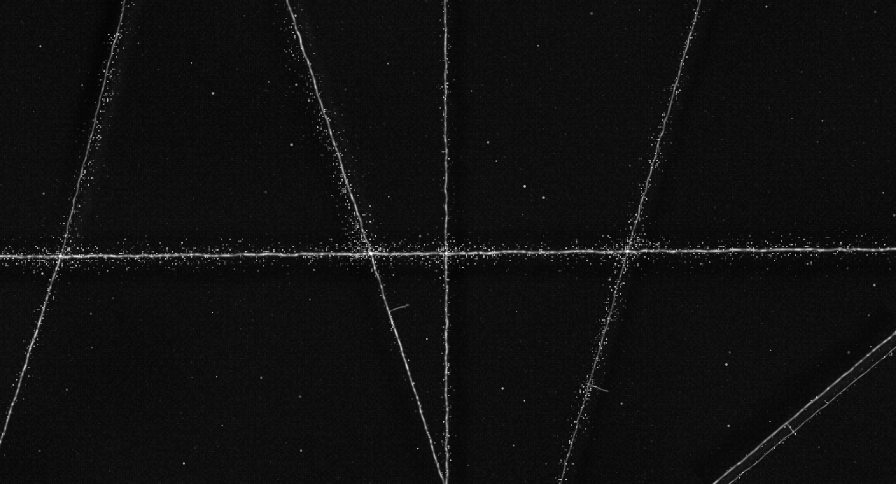
Give the GLSL for this texture, as a Shadertoy shader.

```glsl
float hash(vec2 p) {
    vec3 q = fract(vec3(p.xyx) * 0.1031);
    q += dot(q, q.yzx + 33.33);
    return fract((q.x + q.y) * q.z);
}

float noise(vec2 p) {
    vec2 i = floor(p), f = fract(p);
    f = f * f * (3.0 - 2.0 * f);
    return mix(mix(hash(i), hash(i + vec2(1, 0)), f.x),
               mix(hash(i + vec2(0, 1)), hash(i + vec2(1, 1)), f.x), f.y);
}

float bell(float x) { return exp(-x * x); }

// x: fraction along a-b, y: signed distance to its left, z: end mask
vec3 lineCoords(vec2 p, vec2 a, vec2 b) {
    float len = length(b - a);
    vec2 dir = (b - a) / len, q = p - a;
    float t = dot(q, dir);
    float mask = smoothstep(-0.004, 0.002, t) * smoothstep(-0.004, 0.002, len - t);
    return vec3(clamp(t / len, 0.0, 1.0), dot(q, vec2(-dir.y, dir.x)), mask);
}

// x: worn core light, y: density of the surrounding dust
vec2 crease(vec2 p, vec2 a, vec2 b, float width, float light, float spread, float lean, vec2 dust) {
    vec3 l = lineCoords(p, a, b);
    float s = l.x * length(b - a);
    float wobble = (noise(vec2(s * 55.0, a.x * 91.0)) - 0.5) * 0.0035;
    float w = max(width, 0.6 / iResolution.y);
    float wear = mix(0.3, 1.0, noise(vec2(s * 170.0, a.y * 57.0 + 9.0)));
    float patches = mix(0.45, 1.3, noise(p * 38.0));
    float core = light * wear * bell((l.y + wobble) / w);
    float density = mix(dust.x, dust.y, l.x) * patches * exp(-abs(l.y - lean) / spread);
    return vec2(core, density) * l.z;
}

// Soft strip beside a fold, with an uneven edge
float band(vec2 p, vec2 a, vec2 b, float offset, float width) {
    vec3 l = lineCoords(p, a, b);
    float uneven = (noise(p * 28.0) - 0.5) * width * 0.7;
    return bell((l.y - offset + uneven) / width) * l.z;
}

// Sparse round specks, one possible per cell
float specks(vec2 p, float cells, float chance) {
    vec2 id = floor(p * cells), f = fract(p * cells);
    vec2 c = 0.15 + 0.7 * vec2(hash(id + 17.0), hash(id + 53.0));
    float r = mix(0.0013, 0.0028, hash(id + 71.0));
    float spot = smoothstep(r * 1.5, r * 0.4, length(f - c) / cells);
    return spot * step(hash(id + 5.0), chance) * mix(0.15, 0.7, hash(id + 97.0));
}

void mainImage(out vec4 fragColor, in vec2 fragCoord) {
    vec2 p = fragCoord / iResolution.y;
    p.x *= 1.855 * iResolution.y / iResolution.x;

    // Fold ends and crossings
    vec2 a0 = vec2(0.262, 1.01), a1 = vec2(0.126, 0.473), a2 = vec2(-0.03, -0.01);
    vec2 b0 = vec2(0.591, 1.01), b1 = vec2(0.768, 0.475), b2 = vec2(0.922, -0.01);
    vec2 c0 = vec2(0.922, 1.01), c1 = vec2(0.924, 0.478), c2 = vec2(0.925, -0.01);
    vec2 d0 = vec2(1.452, 1.01), d1 = vec2(1.300, 0.481), d2 = vec2(1.156, -0.01);
    vec2 e0 = vec2(-0.01, 0.469), e1 = vec2(1.87, 0.4855);
    vec2 f0 = vec2(1.466, -0.01), f1 = vec2(1.867, 0.324);
    vec2 g0 = vec2(1.498, -0.01), g1 = vec2(1.867, 0.292);

    // Worn folds and their dust
    vec2 worn = crease(p, a0, a1, 0.0019, 0.55, 0.012, 0.007, vec2(0.22, 0.5));
    worn += crease(p, a1, a2, 0.0022, 0.75, 0.007, 0.0, vec2(0.5, 0.15));
    worn += crease(p, b0, b1, 0.0023, 0.8, 0.015, -0.008, vec2(0.2, 0.62));
    worn += crease(p, b1, b2, 0.0022, 0.8, 0.005, 0.0, vec2(0.4, 0.2));
    worn += crease(p, c0, c1, 0.0023, 0.7, 0.006, 0.0, vec2(0.3, 0.5));
    worn += crease(p, c1, c2, 0.0025, 0.75, 0.006, 0.0, vec2(0.55, 0.3));
    worn += crease(p, d0, d1, 0.0019, 0.6, 0.009, 0.0, vec2(0.3, 0.7));
    worn += crease(p, d1, d2, 0.0017, 0.45, 0.010, 0.0, vec2(0.7, 0.28));
    worn += crease(p, e0, e1, 0.0027, 0.85, 0.013, 0.0, vec2(0.6, 0.46));
    worn += crease(p, f0, f1, 0.0022, 0.7, 0.004, 0.0, vec2(0.2));
    worn += crease(p, g0, g1, 0.0015, 0.5, 0.004, 0.0, vec2(0.3));

    // Short side cracks
    worn += crease(p, vec2(0.806, 0.357), vec2(0.846, 0.370), 0.0016, 0.5, 0.004, 0.0, vec2(0.2));
    worn += crease(p, vec2(1.213, 0.208), vec2(1.258, 0.192), 0.0016, 0.4, 0.004, 0.0, vec2(0.2));
    worn += crease(p, vec2(1.630, 0.122), vec2(1.646, 0.102), 0.0016, 0.5, 0.004, 0.0, vec2(0.2));

    // Extra scatter around the crossings
    float scatter = 0.0;
    vec2 crossings[4] = vec2[4](a1, b1, c1, d1);
    for (int i = 0; i < 4; i++) {
        scatter += 0.22 * bell(length((p - crossings[i]) * vec2(1.0, 1.6)) / 0.045);
    }
    worn.y += scatter;

    // Shadows and pale strips along the folds
    float shade = 0.9 * band(p, a0, a1, -0.024, 0.020) * smoothstep(0.5, 0.85, p.y);
    shade += 0.5 * band(p, e0, e1, -0.036, 0.022) + 0.3 * band(p, e0, e1, 0.032, 0.018);
    shade += 0.5 * band(p, c0, c2, 0.025, 0.020) + 0.5 * band(p, f0, f1, 0.034, 0.028);
    shade += 0.4 * band(p, d0, d2, 0.033, 0.018) + 0.3 * band(p, b0, b2, -0.035, 0.022);
    float pale = band(p, a0, a1, 0.023, 0.014) + 0.8 * band(p, b0, b1, 0.019, 0.012);
    pale += 0.6 * band(p, d0, d2, 0.018, 0.014) + 1.5 * band(p, f0, f1, -0.010, 0.007);

    // Dark woven ground
    vec2 grid = p * 276.0, cell = floor(grid);
    float dot1 = smoothstep(0.8, 0.25, length(fract(grid) - 0.5));
    float weave = 0.5 + 0.5 * sin(p.x * 520.0) * sin(p.y * 520.0);
    float tone = 0.027 + 0.036 * hash(cell) * dot1 + 0.008 * weave;
    tone += 0.014 * noise(p * 4.0) + 0.022 * pale;
    tone *= 1.0 - 0.6 * min(shade, 1.0);

    // Grains, core light and loose specks
    float lit = smoothstep(-0.06, 0.06, min(worn.y, 0.8) - hash(cell + 211.0) - 0.03);
    float grain = lit * dot1 * mix(0.08, 0.7, pow(hash(cell + 401.0), 1.7));
    float light = max(min(worn.x, 0.9), grain) + 0.2 * min(worn.x, 0.9) * grain;
    light = max(light, specks(p, 19.0, 0.13));
    fragColor = vec4(vec3(min(tone + light, 0.95)), 1.0);
}
```
